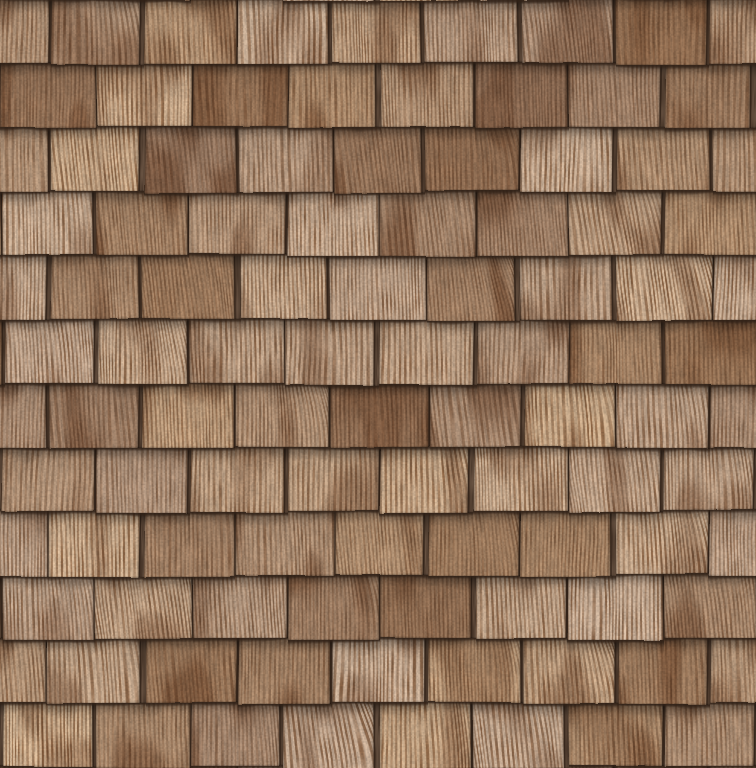
A Shadertoy shader for this texture:

```glsl
// Weathered cedar shingles: twelve staggered courses of eight boards with vertical grain.

const vec2 REPEATS = vec2(8.0, 12.0);
const vec2 GRID_SHIFT = vec2(0.03, 0.045);
const vec3 PALE_WOOD = vec3(0.80, 0.70, 0.595);
const vec3 BROWN_WOOD = vec3(0.54, 0.41, 0.31);
const vec3 GRAIN_TINT = vec3(0.70, 0.60, 0.51);
const vec3 GAP_DARK = vec3(0.19, 0.13, 0.09);
const vec3 GAP_GREY = vec3(0.41, 0.325, 0.26);

struct Shingle {
    vec2 id;      // wrapped column and course
    vec2 local;   // position from the lower left corner
    float side;   // distance inside the nearer side edge
    float gap;    // random value of the gap on the right
};

vec3 hash3(vec2 p) {
    vec3 q = fract(p.xyx * vec3(0.1031, 0.1030, 0.0973));
    q += dot(q, q.yxz + 33.33);
    return fract((q.xxy + q.yzz) * q.zyx);
}

// Random values of a cell; the cell index wraps around the canvas.
vec3 cellHash(vec2 cell, float salt) {
    return hash3(mod(cell, REPEATS) + salt);
}

float noise(vec2 p) {
    vec2 i = floor(p), f = fract(p);
    f = f * f * (3.0 - 2.0 * f);
    vec2 e = vec2(0.0, 1.0);
    return mix(mix(hash3(i).x, hash3(i + e.yx).x, f.x),
               mix(hash3(i + e.xy).x, hash3(i + e.yy).x, f.x), f.y);
}

// Slightly slanted left edge of a board.
float joint(vec2 cell, float height) {
    vec3 h = cellHash(cell, 17.0);
    return cell.x + 0.02 + 0.06 * h.x + 0.03 * (h.y - 0.5) * clamp(height, 0.0, 1.0);
}

Shingle findShingle(vec2 p, float row) {
    float x = p.x - 0.5 * mod(row, 2.0);
    float y = p.y - row;
    vec2 cell = vec2(floor(x), row);
    if (x < joint(cell, y)) cell.x -= 1.0;
    vec2 next = cell + vec2(1.0, 0.0);
    float left = joint(cell, y);
    float gap = cellHash(next, 41.0).z;
    float right = joint(next, y) - 0.006 - 0.06 * gap * gap;
    return Shingle(mod(cell, REPEATS), vec2(x - left, y), min(x - left, right - x), gap);
}

// Height of the uneven, tilted lower end of a board.
float buttHeight(Shingle s) {
    vec3 h = hash3(s.id + 73.0);
    float fringe = noise(vec2(s.local.x * 9.0, 50.0 * h.z));
    return 0.02 + 0.06 * h.x + 0.04 * (h.y - 0.5) * (s.local.x - 0.5) + 0.008 * fringe;
}

vec3 woodColor(Shingle s) {
    vec3 look = hash3(s.id + 101.0);
    vec3 form = hash3(s.id + 151.0);
    vec2 seed = floor(hash3(s.id + 211.0).xy * 180.0);
    vec2 q = s.local;

    // Bend and lean the fibres
    float lean = 0.09 * pow(2.0 * form.x - 1.0, 3.0);
    float bend = 0.24 * pow(form.y, 7.0) * q.x * q.x;
    float u = q.x + (lean + bend * q.y) * q.y;
    u += 0.018 * (noise(q * vec2(2.5, 1.6) + seed) - 0.5);

    // Growth rings of uneven spacing, broken along their length
    float phase = u * mix(17.0, 25.0, form.z) + 1.6 * noise(vec2(u * 5.0, 0.4 * q.y) + seed);
    float ring = smoothstep(0.2, 0.95, 0.5 + 0.5 * cos(6.28318 * phase));
    float strength = mix(0.35, 1.2, noise(vec2(u * 14.0, q.y * 3.0) + seed + 31.0));
    float fibre = noise(vec2(u * 58.0, q.y * 5.0) + seed);
    float grit = noise(q * vec2(62.0, 42.0) + seed);

    // Board tone and broad stains
    float stain = smoothstep(0.5, 0.85, noise(vec2(u * 3.6, q.y * 0.8) + seed + 67.0));
    float tone = 0.06 + 0.94 * pow(look.x, 0.6) - 0.5 * stain;
    vec3 color = mix(BROWN_WOOD, PALE_WOOD, clamp(tone, -0.12, 1.0));
    color *= mix(vec3(1.02, 1.0, 0.96), vec3(0.995, 1.0, 1.03), look.y);
    color *= mix(vec3(1.0), GRAIN_TINT, ring * strength * mix(0.6, 1.0, look.x));
    return color * (0.86 + 0.15 * fibre + 0.13 * grit);
}

vec3 gapColor(Shingle s) {
    float streak = noise(vec2(s.local.x * 60.0, s.local.y * 4.0) + 40.0 * s.gap);
    float bare = smoothstep(0.3, 0.9, s.gap) * smoothstep(0.0, 0.025, -s.side);
    return mix(GAP_DARK, GAP_GREY, bare * (0.4 + 0.6 * streak));
}

void mainImage(out vec4 fragColor, in vec2 fragCoord) {
    vec2 p = fragCoord / iResolution.xy * REPEATS + GRID_SHIFT;
    vec2 pixel = REPEATS / iResolution.xy;

    // The upper course overlaps the lower one
    float row = floor(p.y);
    Shingle board = findShingle(p, row);
    if (board.local.y < buttHeight(board)) {
        row -= 1.0;
        board = findShingle(p, row);
    }
    Shingle above = findShingle(p, row + 1.0);
    float drop = buttHeight(above) - above.local.y;
    float rise = board.local.y - buttHeight(board);

    // Board face, softened at its sides and lower end
    vec3 color = woodColor(board);
    color *= mix(0.82, 1.0, smoothstep(0.0, 0.04, board.side));
    color = mix(gapColor(board), color, smoothstep(-0.6 * pixel.x, 1.2 * pixel.x, board.side));
    color *= mix(0.74, 1.0, smoothstep(-0.5 * pixel.y, 1.8 * pixel.y, rise));

    // Contact line of uneven weight and soft shadow under the course above
    vec2 along = vec2(above.local.x * 4.0, 0.5) + above.id * 7.0;
    float weight = 0.035 + 0.06 * noise(along);
    float reach = 0.16 + 0.14 * noise(along + 90.0);
    color *= mix(0.60, 1.0, smoothstep(-0.04, reach, drop));
    color *= mix(0.94, 1.0, smoothstep(0.0, 0.7, drop));
    color = mix(GAP_DARK, color, mix(0.15, 1.0, smoothstep(0.1 * weight, weight, drop)));
    fragColor = vec4(color, 1.0);
}
```
